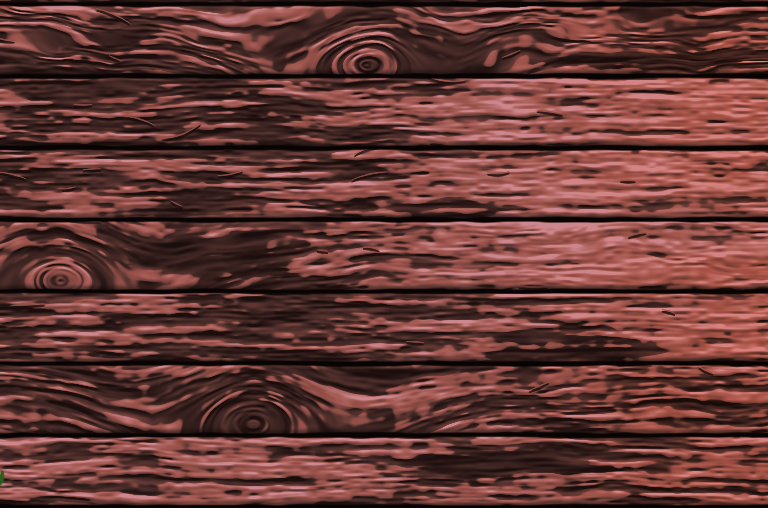
Reproduce this texture procedurally as a Shadertoy shader.

```glsl
// Weathered horizontal planks with cracked, peeling red paint.

const float PITCH = 0.1414;       // plank height, in canvas heights
const float SEAM_OFFSET = 0.002;  // height of the lowest seam

float hash(vec2 p) {
    vec3 q = fract(p.xyx * 0.1031);
    q += dot(q, q.yzx + 33.33);
    return fract((q.x + q.y) * q.z);
}

float noise(vec2 p) {
    vec2 i = floor(p), f = fract(p);
    f = f * f * (3.0 - 2.0 * f);
    return mix(mix(hash(i), hash(i + vec2(1, 0)), f.x),
               mix(hash(i + vec2(0, 1)), hash(i + vec2(1, 1)), f.x), f.y);
}

float fbm(vec2 p) {
    return 0.55 * noise(p) + 0.3 * noise(p * 2.1 + 17.0) + 0.15 * noise(p * 4.3 + 41.0);
}

// Colour from deep shadow to pale, bleached paint
vec3 woodRamp(float tone) {
    const vec3 colours[6] = vec3[6](
        vec3(0.10, 0.05, 0.045), vec3(0.25, 0.15, 0.14), vec3(0.42, 0.24, 0.22),
        vec3(0.62, 0.33, 0.30), vec3(0.69, 0.41, 0.40), vec3(0.80, 0.53, 0.56));
    const float stops[6] = float[6](0.08, 0.32, 0.55, 0.76, 0.88, 1.0);
    vec3 colour = colours[0];
    for (int i = 1; i < 6; i++)
        colour = mix(colour, colours[i],
                     clamp((tone - stops[i - 1]) / (stops[i] - stops[i - 1]), 0.0, 1.0));
    return colour;
}

// Coordinate across the fibres: wavy, and bent into rings around a knot
float grainCoord(vec2 p, float row) {
    const float knotX[8] = float[8](-2.0, 0.5, -2.0, 0.12, -2.0, -2.0, 0.72, -2.0);
    const float waviness[8] = float[8](0.2, 0.25, 0.1, 0.3, 0.12, 0.15, 0.6, 0.2);
    int i = int(row);
    float v = (p.y - SEAM_OFFSET) / PITCH - row;
    float dx = p.x - knotX[i];
    float rings = length(vec2(dx * 4.5, v - 0.15));
    v = mix(v, rings, exp(-dx * dx * 18.0));
    v += (fbm(vec2(p.x * 4.0 + row * 9.0, v * 1.5)) - 0.5) * waviness[i];
    return v + row * 17.3;
}

// Raised strips, narrow splits and short flakes
float paintHeight(vec2 p, float row) {
    float g = grainCoord(p, row);
    return 0.5 * noise(vec2(p.x * 7.0, g * 13.0))
         + 0.3 * noise(vec2(p.x * 24.0, g * 24.0 + 50.0))
         + 0.2 * noise(vec2(p.x * 60.0, g * 18.0 + 90.0));
}

// Broad areas where the paint is gone: centre.xy, radius.zw
float barePatches(vec2 p) {
    const vec4 patches[5] = vec4[5](
        vec4(0.99, 0.085, 0.22, 0.032), vec4(1.14, 0.315, 0.22, 0.035),
        vec4(0.47, 0.500, 0.17, 0.045), vec4(0.90, 0.595, 0.12, 0.022),
        vec4(1.28, 0.880, 0.25, 0.022));
    float bare = 0.0;
    float ragged = fbm(p * vec2(12.0, 50.0)) - 0.5;
    for (int i = 0; i < 5; i++) {
        float d = length((p - patches[i].xy) / patches[i].zw) + ragged * 1.3;
        bare = max(bare, 1.0 - smoothstep(0.65, 1.05, d));
    }
    return bare;
}

// Bent sliver of fibre, drawn as a short parabola
float sliver(vec2 p, float angle, float halfLength, float bend, float width) {
    float c = cos(angle), s = sin(angle);
    vec2 q = vec2(c * p.x + s * p.y, c * p.y - s * p.x);
    float along = abs(q.x) / halfLength;
    float w = width * (1.0 - 0.6 * along);
    float d = abs(q.y - bend * (q.x * q.x - 0.4 * halfLength * halfLength));
    return (1.0 - smoothstep(0.3 * w, 1.3 * w, d)) * (1.0 - smoothstep(0.85, 1.0, along));
}

void mainImage(out vec4 fragColor, in vec2 fragCoord) {
    const float lightLeft[8] = float[8](0.54, 0.40, 0.36, 0.42, 0.44, 0.38, 0.46, 0.30);
    const float lightRight[8] = float[8](0.46, 0.46, 0.66, 0.90, 0.84, 0.86, 0.46, 0.65);
    vec2 p = fragCoord / iResolution.y;
    float y = p.y - SEAM_OFFSET;
    float row = clamp(floor(y / PITCH), 0.0, 7.0);
    int i = int(row);

    // Remaining paint, from the sheltered left to the bleached right
    float bare = barePatches(p);
    float light = mix(lightLeft[i], lightRight[i], smoothstep(0.45, 1.25, p.x));
    light += 0.5 * (fbm(vec2(p.x * 4.0, y / PITCH * 2.0) + row * 5.0) - 0.5) - 0.5 * bare;
    float h = paintHeight(p, row);
    float relief = h - paintHeight(p + vec2(0.0, 0.003), row);
    float threshold = 0.5 + 0.5 * (0.5 - light);
    float paint = smoothstep(threshold - 0.05, threshold + 0.06, h);

    // Dark fibres under lit paint
    float fibre = noise(vec2(p.x * 14.0, grainCoord(p, row) * 24.0));
    float woodTone = 0.06 + 0.32 * fibre + 0.16 * light;
    float paintTone = 0.48 + 0.36 * light + 0.6 * (h - 0.5);
    float tone = mix(woodTone, paintTone, paint) + 1.3 * relief * (1.0 - 0.6 * bare);

    // Loose slivers, each with a shadow below
    for (int k = 0; k < 30; k++) {
        float id = float(k);
        vec2 centre = vec2(pow(hash(vec2(id, 3.0)), 1.4) * 1.5, 0.2 + 0.8 * hash(vec2(id, 7.0)));
        float angle = (hash(vec2(id, 11.0)) - 0.5) * 0.9;
        float size = mix(0.012, 0.05, pow(hash(vec2(id, 19.0)), 2.0));
        float bend = (hash(vec2(id, 23.0)) - 0.5) * 14.0;
        float shadow = sliver(p - centre + vec2(0.0, 0.004), angle, size, bend, 0.004);
        tone = mix(tone, 0.06, 0.8 * shadow);
        tone = mix(tone, 0.72, 0.85 * sliver(p - centre, angle, size, bend, 0.0022));
    }

    // Seams: black gap, worn lip above it and lit edge below it
    float wobble = (noise(vec2(p.x * 22.0, row)) - 0.5) * 0.003;
    float above = abs(y - PITCH * floor(y / PITCH)) + wobble;
    float below = PITCH * ceil(y / PITCH) - y + wobble;
    tone *= mix(0.5, 1.0, smoothstep(0.003, 0.018, above));
    tone += 0.14 * smoothstep(0.004, 0.007, below) * (1.0 - smoothstep(0.007, 0.013, below));
    float gap = 1.0 - smoothstep(0.0025, 0.0065, min(above, below));

    vec3 colour = woodRamp(tone);
    float warmth = smoothstep(0.9, 1.5, p.x) * fbm(p * vec2(3.0, 9.0));
    colour *= mix(vec3(1.0), vec3(1.08, 0.94, 0.82), warmth);
    colour = mix(colour, vec3(0.03, 0.015, 0.015), gap);

    // Small leaf at the left edge
    float leaf = sliver(p - vec2(0.0, 0.055), 1.2, 0.02, 8.0, 0.008);
    fragColor = vec4(mix(colour, vec3(0.18, 0.36, 0.12), leaf), 1.0);
}
```
